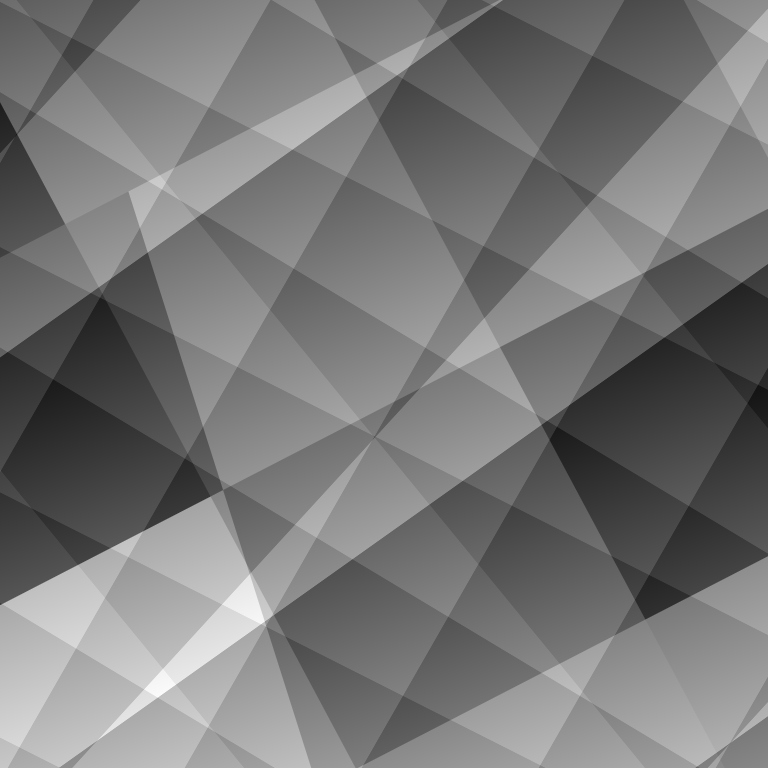
This background is drawn by a WebGL 2 fragment shader. Its source:

```glsl
#version 300 es
precision highp float;
// Overlapping translucent grey facets with crisp straight edges.
// Sawtooth ramps in several directions are summed over a slanted grid
// of larger light and dark planes, which a wedge line cuts across.

uniform vec2 u_resolution;
out vec4 fragColor;

const float MEAN_GREY = 0.465;

// Points through which the line families run
const vec2 HUB = vec2(0.488, 0.431);
const vec2 RIGHT_CORNER = vec2(0.651, 0.548);
const vec2 LOWER_CORNER = vec2(0.345, 0.190);
const vec2 INNER_CORNER = vec2(0.553, 0.547);

// Tones of the large planes: one line per column, rows from low to high
const mat4 PLANE_TONES = mat4(
    0.00,  0.17, -0.08, -0.27,
    0.13,  0.05,  0.01, -0.02,
    0.10, -0.11, -0.09, -0.14,
    0.00,  0.00,  0.00,  0.00);
const vec4 WEDGE_BY_ROW = vec4(0.0, -0.08, 0.09, 0.0);

// Signed distance from the line through anchor whose normal has this angle
float lineDistance(vec2 p, vec2 anchor, float degrees) {
    float a = radians(degrees);
    return dot(p - anchor, vec2(cos(a), sin(a)));
}

// Ramp from -0.5 to 0.5 with a smoothed drop at each period
float sawtooth(float d, float period, float pixel) {
    float f = fract(d / period);
    return f * (1.0 - smoothstep(1.0 - pixel / period, 1.0, f)) - 0.5;
}

// One family of parallel ramps
float ramps(vec2 p, vec2 anchor, float degrees, float period, float contrast, float pixel) {
    return contrast * sawtooth(lineDistance(p, anchor, degrees), period, pixel);
}

// Smooth coverage of four neighbouring strips, two on each side of d = 0
vec4 stripCoverage(float d, float width, float pixel) {
    vec4 centres = vec4(-1.5, -0.5, 0.5, 1.5) * width;
    return clamp(0.5 + (0.5 * width - abs(d - centres)) / pixel, 0.0, 1.0);
}

void main() {
    float pixel = 1.0 / min(u_resolution.x, u_resolution.y);
    vec2 p = gl_FragCoord.xy * pixel;
    float grey = MEAN_GREY;

    // Shallow ramps
    grey += ramps(p, HUB, -116.8, 0.285, 0.09, pixel);
    grey += ramps(p, INNER_CORNER, -121.0, 0.285, 0.10, pixel);
    grey += ramps(p, LOWER_CORNER, -54.6, 0.480, 0.23, pixel);

    // Steep ramps
    grey += ramps(p, HUB, -29.8, 0.200, 0.11, pixel);
    grey += ramps(p, HUB, 39.3, 0.404, 0.06, pixel);
    grey += ramps(p, HUB, 137.5, 0.610, 0.14, pixel);

    // Large planes and the wedge that cuts across them
    vec4 rows = stripCoverage(lineDistance(p, RIGHT_CORNER, 117.3), 0.402, pixel);
    vec4 columns = stripCoverage(lineDistance(p, RIGHT_CORNER, 28.1), 0.424, pixel);
    float wedge = clamp(2.0 * lineDistance(p, LOWER_CORNER, 17.6) / pixel, -1.0, 1.0);
    grey += dot(rows, PLANE_TONES * columns + WEDGE_BY_ROW * wedge);

    fragColor = vec4(vec3(clamp(grey, 0.0, 1.0)), 1.0);
}
```
